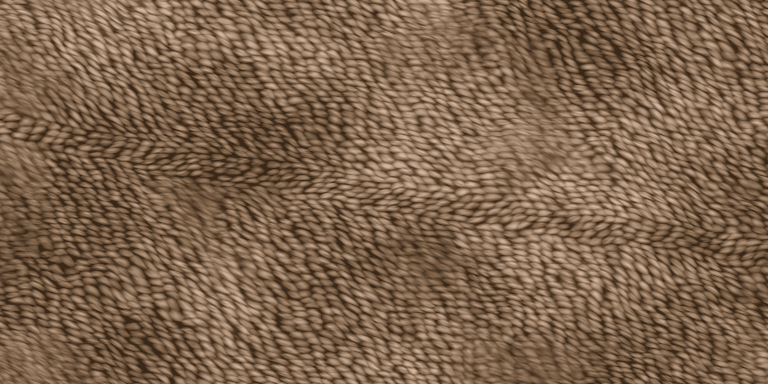
A WebGL 2 fragment shader for this texture:

```glsl
#version 300 es
precision highp float;

uniform vec2 u_resolution;
out vec4 fragColor;

float hash(vec2 p) {
    return fract(sin(dot(p, vec2(127.1, 311.7))) * 43758.5453);
}

float noise(vec2 p) {
    vec2 i = floor(p);
    vec2 f = fract(p);
    f = f * f * (3.0 - 2.0 * f);
    float low = mix(hash(i), hash(i + vec2(1.0, 0.0)), f.x);
    float high = mix(hash(i + vec2(0.0, 1.0)), hash(i + vec2(1.0, 1.0)), f.x);
    return mix(low, high, f.y);
}

float fbm(vec2 p) {
    float sum = 0.0;
    float amplitude = 0.533;
    for (int octave = 0; octave < 4; octave++) {
        sum += amplitude * noise(p);
        p = p * 2.03 + vec2(17.3, 9.1);
        amplitude *= 0.5;
    }
    return sum;
}

vec2 rotate(vec2 p, float angle) {
    float c = cos(angle);
    float s = sin(angle);
    return vec2(c * p.x + s * p.y, c * p.y - s * p.x);
}

// Rows of slanted yarn loops, bright on top and dark underneath
float stitches(vec2 cloth, vec2 cell, vec2 halfSize, float slant) {
    float tone = -0.15;
    float baseRow = floor(cloth.y / cell.y);
    for (int j = -1; j <= 1; j++) {
        float row = baseRow + float(j);
        float shift = -0.2 * row + 0.5 * hash(vec2(row, 4.7));
        float baseColumn = floor(cloth.x / cell.x - shift);
        for (int i = -1; i <= 1; i++) {
            vec2 id = vec2(baseColumn + float(i), row);
            vec2 jitter = vec2(hash(id + 3.1), hash(id + 8.6)) - 0.5;
            vec2 centre = (id + vec2(shift, 0.0) + 0.5 + vec2(0.4, 0.26) * jitter) * cell;
            float turn = slant + 0.22 * (hash(id + 15.2) - 0.5);
            vec2 d = rotate(cloth - centre, turn) / halfSize;
            d.y += 0.25 * d.x * d.x - 0.1;
            float loopTone = 0.85 - dot(d, d) + 0.85 * d.y;
            tone = max(tone, loopTone + 0.3 * (hash(id + 21.4) - 0.5));
        }
    }
    return tone;
}

vec3 yarnColor(float t) {
    vec3 shadow = vec3(0.28, 0.20, 0.13);
    vec3 middle = vec3(0.50, 0.39, 0.29);
    vec3 light = vec3(0.75, 0.64, 0.55);
    return t < 0.47 ? mix(shadow, middle, t / 0.47)
                    : mix(middle, light, (t - 0.47) / 0.53);
}

void main() {
    vec2 p = gl_FragCoord.xy / u_resolution.y;

    // Pulled cloth with small ripples along the rows
    vec2 pull = vec2(fbm(p * 2.2 + 5.0), fbm(p * 2.6 + 31.0)) - 0.5;
    vec2 ripple = vec2(noise(p * 16.0 + 3.0), noise(p * 18.0 + 61.0)) - 0.5;
    vec2 cloth = p + vec2(0.0, 0.09 * p.x) + pull * vec2(0.08, 0.10) + 0.009 * ripple;

    // Sloping seam where the loops lean the other way
    float seam = p.y - 0.665 + 0.167 * p.x + 0.05 * (fbm(p * 4.0) - 0.5);
    float band = 1.0 - smoothstep(0.018, 0.055, abs(seam));
    float lean = -0.31 + 0.28 * (noise(p * 3.5 + 73.0) - 0.5);
    float slant = mix(lean, 0.24, band);
    float knit = stitches(cloth, vec2(0.035, 0.0176), vec2(0.0225, 0.0091), slant);

    // Worn patches soften the knit and show diagonal ribs
    float worn = smoothstep(0.52, 0.70, fbm(p * 3.6 + 47.0)) * (1.0 - band);
    float ribs = noise(rotate(p, -0.95) * vec2(9.0, 46.0)) - 0.5;

    // Broad stains, crease shadow and fibre grain
    float stain = fbm(p * vec2(2.8, 3.3) + 12.0) - 0.5;
    float crease = exp(-pow((seam + 0.006) / 0.025, 2.0)) * smoothstep(0.3, 1.2, p.x);
    float ridge = exp(-pow((seam + 0.065) / 0.035, 2.0));
    vec2 fibre = vec2(70.0, 220.0);
    float grain = mix(noise(rotate(cloth, -0.30) * fibre),
                      noise(rotate(cloth, 0.24) * fibre), band) - 0.5;

    float tone = 0.48 + (knit - 0.57) * mix(0.74, 0.36, worn);
    tone += 0.85 * stain + ribs * mix(0.06, 0.22, worn) + 0.42 * grain;
    tone += 0.05 * ridge - 0.09 * crease;
    fragColor = vec4(yarnColor(clamp(tone, -0.12, 1.15)), 1.0);
}
```
